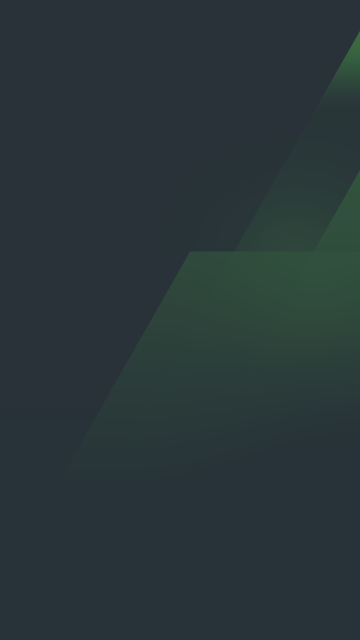
Reproduce this background procedurally as a WebGL 1 fragment shader.

```glsl
precision mediump float;
// Dark slate background with translucent green slanted panels and a soft glow.

uniform vec2 u_resolution;

#define SLATE vec3(0.156, 0.197, 0.219)
#define LEAF vec3(0.235, 0.460, 0.262)
#define SLOPE 1.755
#define HORIZON 0.607
#define PANEL_LEFT 0.297
#define BAND_LEFT 0.366
#define WEDGE_LEFT 0.490
#define GLOW_CENTER vec2(0.462, 0.600)

// Smooth step one pixel wide across a signed distance.
float edge(float distance) {
    return clamp(distance * u_resolution.y + 0.5, 0.0, 1.0);
}

// Coverage to the right of a slanted line crossing the horizon at startX.
float rightOf(vec2 p, float startX) {
    float offset = p.x - startX - (p.y - HORIZON) / SLOPE;
    return edge(offset * SLOPE / sqrt(1.0 + SLOPE * SLOPE));
}

// Round falloff, stretched by its radii.
float glow(vec2 p, vec2 center, vec2 radii) {
    vec2 q = (p - center) / radii;
    return exp(-dot(q, q));
}

// Green strength above the horizon: open glow, wide band, inner wedge.
float upperGreen(vec2 p) {
    float halo = glow(p, GLOW_CENTER, vec2(0.115, 0.100));
    float tip = 0.78 * smoothstep(0.825, 0.945, p.y);
    float band = 0.055 + 0.24 * halo + tip;
    float wedge = 0.40 + 0.7 * max(p.y - HORIZON, 0.0);
    float green = mix(0.12 * halo, band, rightOf(p, BAND_LEFT));
    return mix(green, wedge, rightOf(p, WEDGE_LEFT));
}

// Green strength of the large panel, fading downward.
float panelGreen(vec2 p) {
    float depth = HORIZON - p.y;
    float reach = mix(0.37, 0.29, smoothstep(0.2, 0.5625, p.x));
    float fade = clamp(1.0 - depth / reach, 0.0, 1.0);
    float light = glow(p, vec2(0.50, 0.545), vec2(0.15, 0.11));
    float folds = rightOf(p, BAND_LEFT) + rightOf(p, WEDGE_LEFT);
    return fade * (0.34 + 0.012 * folds) + 0.12 * light;
}

void main() {
    vec2 p = gl_FragCoord.xy / u_resolution.y;
    p.x *= 0.5625 * u_resolution.y / u_resolution.x;

    // Slate base, slightly bluer toward the bottom.
    vec3 color = SLATE + vec3(-0.004, 0.003, 0.003) * smoothstep(0.5, 0.1, p.y);

    // Panels split by the horizon.
    float below = edge(HORIZON - p.y);
    float lower = panelGreen(p) * rightOf(p, PANEL_LEFT);
    float green = mix(upperGreen(p), lower, below);

    gl_FragColor = vec4(mix(color, LEAF, green), 1.0);
}
```
